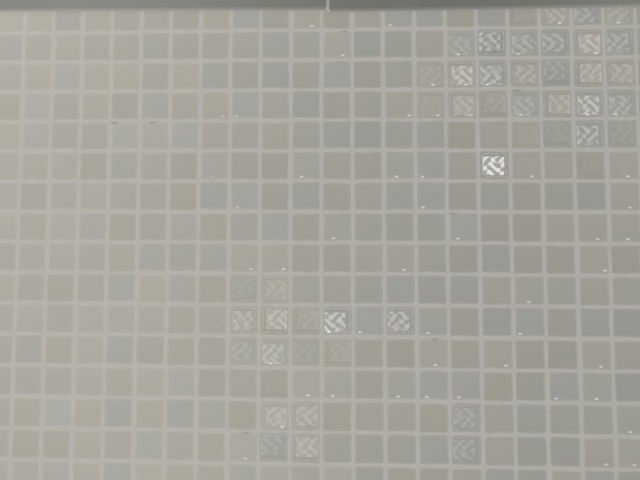
A WebGL 2 fragment shader for this pattern:

```glsl
#version 300 es
precision highp float;
// Pale glazed mosaic wall, about 21 by 15 tiles, under a two-piece metal strip.
// A slightly skewed grid gives each tile a rounded box, a hashed tint and,
// near a few glare spots, a ragged window reflection built from layered sines.
uniform vec2 u_resolution;
out vec4 fragColor;

// Grid, in canvas heights; y runs downward from the top edge
const vec2 GRID_ORIGIN = vec2(0.670, 0.0625);
const vec2 PITCH = vec2(0.0633, 0.0620);
const vec2 PITCH_SKEW = vec2(0.0033, 0.0013);
const float PITCH_GROWTH = 0.000174;
const float ROW_TILT = 0.007;
const float GROUT_HALF = 0.060;
const float CORNER = 0.07;
const float SOFTNESS = 0.022;

// Colours
const vec3 TILE_LEFT = vec3(0.675, 0.665, 0.630);
const vec3 TILE_RIGHT = vec3(0.606, 0.602, 0.574);
const vec3 GROUT_LEFT = vec3(0.715, 0.703, 0.675);
const vec3 GROUT_RIGHT = vec3(0.680, 0.672, 0.648);
const vec3 GLARE = vec3(0.90, 0.90, 0.88);
const vec3 METAL = vec3(0.49, 0.49, 0.47);
const vec3 STAIN = vec3(0.50, 0.47, 0.40);

// Glare spots: column, row, radius in tiles, strength
const int SPOTS = 10;
const vec4 SPOT[SPOTS] = vec4[SPOTS](
  vec4(7.6, 0.6, 2.2, 0.50), vec4(4.2, 1.2, 1.0, 0.55),
  vec4(5.0, 0.0, 0.5, 0.60), vec4(5.0, 4.0, 0.5, 1.30),
  vec4(-2.2, 9.1, 1.1, 0.65), vec4(0.0, 9.3, 0.6, 0.75),
  vec4(2.0, 9.0, 0.5, 0.60), vec4(-1.4, 12.6, 0.9, 0.75),
  vec4(4.0, 12.5, 0.6, 0.55), vec4(8.0, 2.6, 0.8, 0.35));

float hash(vec2 p) {
  vec3 q = fract(p.xyx * vec3(0.1031, 0.1030, 0.0973));
  q += dot(q, q.yzx + 33.33);
  return fract((q.x + q.y) * q.z);
}

float boxDist(vec2 p, vec2 halfSize, float radius) {
  vec2 d = abs(p) - halfSize + radius;
  return length(max(d, 0.0)) + min(max(d.x, d.y), 0.0) - radius;
}

// Column and row coordinates with gentle perspective
vec2 gridCoord(vec2 p) {
  float side = p.x / 0.667 - 1.0;
  vec2 pitch = PITCH + PITCH_SKEW * vec2(p.y, side);
  vec2 q = p - GRID_ORIGIN + vec2(0.0, ROW_TILT * side);
  return q / pitch * (1.0 - PITCH_GROWTH * q / (pitch * pitch));
}

// Broken bright streaks, 0 to 1
float ripple(vec2 f, float seed) {
  float s = sin(f.x * 19.0 + 3.0 * sin(f.y * 8.0 + seed * 30.0) + seed * 50.0);
  s += 0.8 * sin(f.y * 25.0 + 2.5 * sin(f.x * 13.0 + seed * 17.0));
  return smoothstep(-0.9, 1.0, s);
}

float glareAt(vec2 id) {
  float total = 0.0;
  for (int i = 0; i < SPOTS; i++) {
    vec2 d = (id - SPOT[i].xy) / SPOT[i].z;
    total += SPOT[i].w * exp(-dot(d, d));
  }
  return total;
}

void main() {
  vec2 p = gl_FragCoord.xy / u_resolution.y;
  p.y = 1.0 - p.y;
  float pixel = 1.0 / u_resolution.y;
  float soft = SOFTNESS + 0.5 * pixel / PITCH.x;

  // Tile cell, hand-laid offset and wavering edge
  vec2 g = gridCoord(p);
  vec2 id = floor(g);
  vec2 f = fract(g);
  float seed = hash(id + 40.0);
  float seed2 = hash(id + 91.0);
  vec2 offset = (vec2(seed, seed2) - 0.5) * 0.035;
  float waver = 0.006 * sin(g.x * 9.0 + g.y * 5.0) + 0.005 * sin(g.y * 17.0 - g.x * 4.0);
  float d = boxDist(f - 0.5 - offset, vec2(0.5 - GROUT_HALF), CORNER) + waver;
  float tileMask = 1.0 - smoothstep(-soft, soft, d);

  // Broad light falls off to the right
  float shade = smoothstep(0.0, 1.2, p.x + 0.08 * sin(p.y * 5.0));
  float wash = 0.03 * exp(-3.0 * p.x - 5.0 * p.y);
  vec3 grout = mix(GROUT_LEFT, GROUT_RIGHT, shade) + wash;
  vec3 tile = mix(TILE_LEFT, TILE_RIGHT, shade) + wash;

  // Glaze variation, warm to cool, with a faint bevel
  tile += (seed - 0.5) * 0.022 + (seed2 - 0.5) * vec3(0.014, 0.0, -0.018);
  tile += 0.010 * (0.5 - f.y) + 0.012 * smoothstep(-0.09, -0.02, d);

  // Window reflection, bright rim and small glints
  float glare = glareAt(id);
  vec2 shift = (vec2(seed2, seed) - 0.5) * 0.16;
  float pane = 1.0 - smoothstep(-0.03, 0.04, boxDist(f - 0.5 - shift, vec2(0.33, 0.30), 0.05));
  float streak = mix(ripple(f, seed), 1.0, 0.35 * seed2);
  float rim = exp(-pow((d + 0.07) / 0.025, 2.0));
  tile -= 0.025 * min(glare, 1.0) * (1.0 - pane);
  tile = mix(tile, GLARE, clamp(glare * (0.35 + 0.65 * seed) * pane * streak, 0.0, 0.95));
  tile += 0.10 * min(glare, 1.0) * rim * (0.4 + 0.6 * ripple(f, seed2));
  vec2 glintAt = vec2(0.2 + 0.65 * seed2, 0.86);
  float glint = exp(-dot((f - glintAt) * vec2(18.0, 30.0), (f - glintAt) * vec2(18.0, 30.0)));
  tile += 0.20 * glint * step(0.72, seed) * smoothstep(0.35, 0.6, p.x);

  vec3 color = mix(grout, tile, tileMask);

  // Rare stains along the joints
  vec2 fleck = (f - vec2(seed2, 0.06)) * vec2(9.0, 22.0);
  color = mix(color, STAIN, 0.4 * step(0.975, seed) * exp(-dot(fleck, fleck)));

  // Metal strip in two lengths with a pale lower lip
  float piece = step(0.683, p.x);
  float edge = mix(0.025 - 0.006 * p.x, 0.025 - 0.016 * (p.x - 0.683), piece);
  vec3 metal = METAL + 0.05 * sin(p.x * 4.0 + 1.0) + 0.09 * smoothstep(edge - 0.010, edge, p.y);
  metal += 0.15 * (1.0 - smoothstep(0.002, 0.005, abs(p.x - 0.683)));
  color *= 1.0 - 0.05 * exp(-max(p.y - edge, 0.0) * 160.0);
  color = mix(metal, color, smoothstep(-pixel, pixel, p.y - edge));
  fragColor = vec4(clamp(color, 0.0, 1.0), 1.0);
}
```
